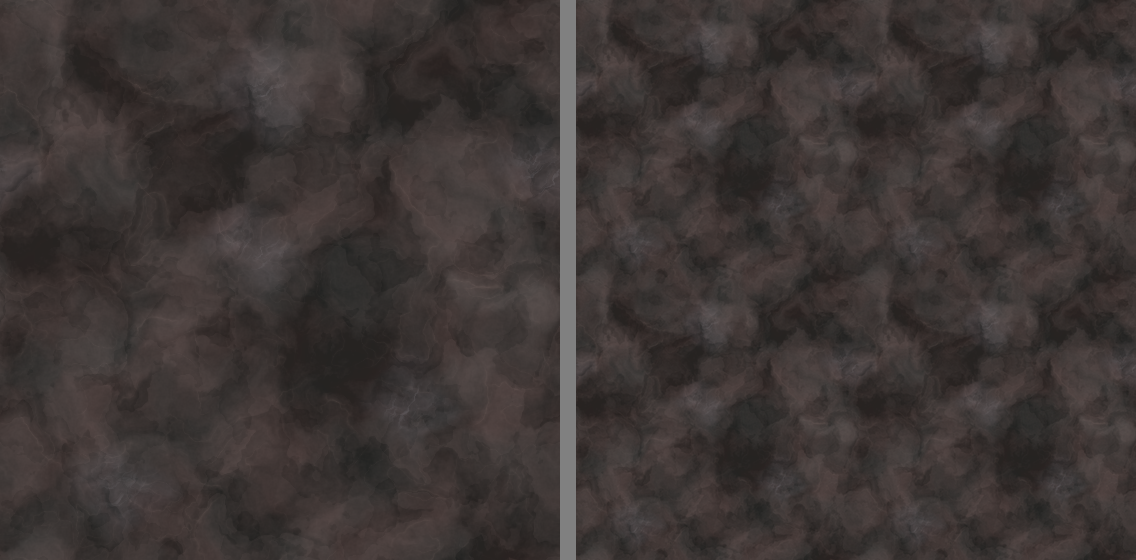
Left, the tile; right, the same tile 2 across and 2 down.
A Shadertoy shader for this texture:

```glsl
// Dark weathered stone: warped clouds of warm brown-grey, torn dark blotches,
// faint hairline veins and a few pale slate flakes with diagonal scratches.
// Every layer is gradient noise on a wrapping lattice, so the square tiles.

const vec3  DARK_STONE  = vec3(0.140, 0.128, 0.122);
const vec3  LIGHT_STONE = vec3(0.335, 0.291, 0.284);
const vec3  WARM_TINT   = vec3(0.022, -0.003, -0.004);
const vec3  SLATE_GLOW  = vec3(0.050, 0.054, 0.064);
const vec3  SCRATCH     = vec3(0.100, 0.104, 0.112);
const vec3  VEIN_GLOW   = vec3(0.042, 0.035, 0.032);
const float BASE_TONE   = 0.52;
const float CLOUD_DEPTH = 0.76;
const float BILLOW_DEPTH = 0.30;
const float BLOTCH_DEPTH = 0.17;
const float GRAIN_DEPTH = 0.055;
const float WARP        = 0.055;
const int   FLAKES      = 5;
const vec2  FLAKE_START = vec2(0.46, 0.56);
const vec2  FLAKE_STEP  = vec2(0.755, 0.570);
const vec2  FLAKE_SIZE  = vec2(0.040, 0.055);

// Integer hash, 0 to 1
float hash(ivec2 cell, int seed) {
    uint h = uint(cell.x) * 1597334677u ^ uint(cell.y) * 3812015801u
           ^ uint(seed) * 2654435769u;
    h = (h ^ (h >> 16)) * 2246822519u;
    h = (h ^ (h >> 13)) * 3266489917u;
    return float((h ^ (h >> 16)) >> 8) / 16777216.0;
}

// Slope of one wrapped lattice corner, along the offset from it
float corner(ivec2 cell, vec2 offset, int period, int seed) {
    cell = (cell % period + period) % period;
    float angle = 6.28318 * hash(cell, seed);
    return dot(vec2(cos(angle), sin(angle)), offset);
}

// Gradient noise that repeats after `period` cells
float noise(vec2 p, int period, int seed) {
    ivec2 c = ivec2(floor(p));
    vec2 f = fract(p);
    vec2 s = f * f * f * (f * (f * 6.0 - 15.0) + 10.0);
    const ivec2 X = ivec2(1, 0), Y = ivec2(0, 1);
    float low  = mix(corner(c, f, period, seed),
                     corner(c + X, f - vec2(X), period, seed), s.x);
    float high = mix(corner(c + Y, f - vec2(Y), period, seed),
                     corner(c + X + Y, f - 1.0, period, seed), s.x);
    return mix(low, high, s.y);
}

float fbm(vec2 uv, int cells, int octaves, float gain, int seed) {
    float sum = 0.0, amp = 1.0;
    for (int i = 0; i < octaves; i++) {
        sum += amp * noise(uv * float(cells), cells, seed + i);
        cells *= 2;
        amp *= gain;
    }
    return sum;
}

// Creased noise: bright threads between soft dark puffs
float billow(vec2 uv, int cells, int seed) {
    float sum = 0.0, amp = 1.0;
    for (int i = 0; i < 5; i++) {
        sum += amp * (0.17 - abs(noise(uv * float(cells), cells, seed + i)));
        cells *= 2;
        amp *= 0.6;
    }
    return sum;
}

// Stain with a crisp torn rim that fades out toward its inside
float blotch(vec2 uv, int cells, int seed) {
    float n = fbm(uv, cells, 5, 0.48, seed) - 0.12;
    return smoothstep(0.0, 0.035, n) * (1.0 - smoothstep(0.05, 0.42, n));
}

// Hairline along the zero contour, broken up by a second noise
float vein(vec2 uv, int cells, int seed) {
    float line = exp(-45.0 * abs(noise(uv * float(cells), cells, seed)));
    return line * smoothstep(-0.05, 0.35, noise(uv * 9.0, 9, seed + 50));
}

float roundedBox(vec2 p, vec2 halfSize, float radius) {
    vec2 q = abs(p) - halfSize;
    return length(max(q, 0.0)) + min(max(q.x, q.y), 0.0) - radius;
}

// Light added by the scattered slate flakes
vec3 flakes(vec2 uv, float ragged, float mottling) {
    vec3 light = vec3(0.0);
    for (int i = 0; i < FLAKES; i++) {
        float pick = hash(ivec2(i, 7), 3);
        vec2 d = fract(uv - FLAKE_START - float(i) * FLAKE_STEP + 0.5) - 0.5;
        float a = 0.45 + 0.5 * pick;
        vec2 p = mat2(cos(a), -sin(a), sin(a), cos(a)) * d;
        float dist = roundedBox(p, FLAKE_SIZE * (0.75 + 0.5 * pick), 0.025);
        float mask = 1.0 - smoothstep(-0.035, 0.010, dist + 0.045 * ragged);
        vec2 along = vec2(p.x * 14.0, p.y * 110.0 + 5.0 * ragged);
        float streak = noise(along, 256, 90 + i)
                     + 0.6 * noise(along * 2.1, 512, 100 + i);
        float core = exp(-dot(d, d) * 600.0);
        light += mask * (0.55 + 0.45 * pick) * (SLATE_GLOW * (0.9 + mottling)
               + SCRATCH * core * smoothstep(0.0, 0.75, streak));
    }
    return light;
}

void mainImage(out vec4 fragColor, in vec2 fragCoord) {
    vec2 uv = fragCoord / iResolution.xy;
    vec2 bend = vec2(fbm(uv, 6, 5, 0.55, 10), fbm(uv, 6, 5, 0.55, 20));
    vec2 warped = uv + WARP * bend;

    // Clouds, puffs, stains and grain
    float mottling = billow(warped, 9, 40);
    float tone = BASE_TONE + CLOUD_DEPTH * fbm(warped, 4, 7, 0.54, 30);
    tone += BILLOW_DEPTH * mottling;
    tone -= BLOTCH_DEPTH * (blotch(warped, 5, 50) + 0.7 * blotch(uv, 11, 60));
    tone += GRAIN_DEPTH * fbm(uv, 128, 2, 0.9, 70);
    vec3 color = mix(DARK_STONE, LIGHT_STONE, clamp(tone, 0.05, 1.0));

    // Drifts of brown and grey
    color += WARM_TINT * fbm(warped, 7, 4, 0.55, 80);

    // Veins and flakes
    float veins = vein(warped, 8, 110) + 0.8 * vein(warped, 15, 120)
                + 0.6 * vein(uv + 0.5 * WARP * bend, 26, 130);
    color += VEIN_GLOW * veins;
    color += flakes(uv, bend.x + 0.5 * mottling, mottling);

    fragColor = vec4(color, 1.0);
}
```
